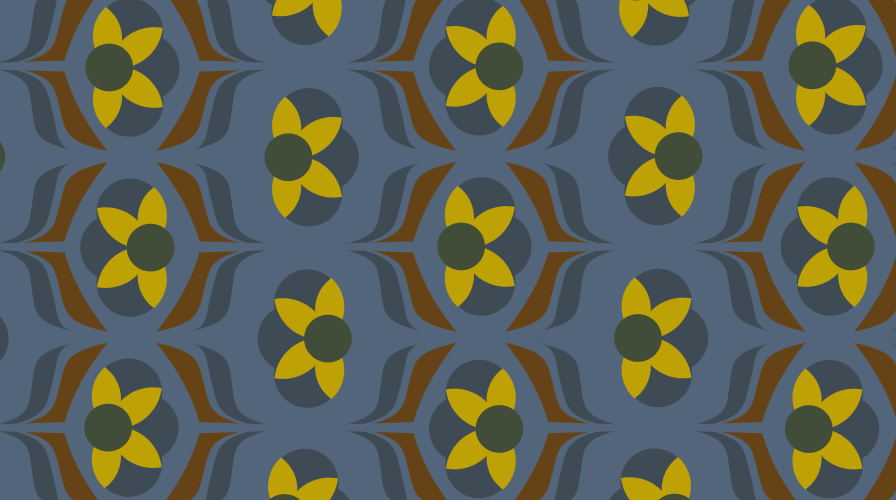
Give the GLSL for this pattern, as a WebGL 2 fragment shader.

```glsl
#version 300 es
precision highp float;
// Half-drop pattern of four-petalled flowers between curling paired leaves.
// Two staggered lattices place the flowers, which face left and right in turn;
// leaves are bands between S-shaped curves, folded about each flower's axes.

uniform vec2 u_resolution;
out vec4 outColor;

// Lengths are in design units: the canvas is UNITS_HIGH tall.
const float UNITS_HIGH = 430.0;
const vec2 PERIOD = vec2(300.0, 155.5);
const vec2 ORIGIN = vec2(113.5, 62.2);
const vec2 JITTER = vec2(3.0, 1.3);

const vec3 GROUND = vec3(0.322, 0.396, 0.480);
const vec3 SLATE = vec3(0.247, 0.294, 0.330);
const vec3 BROWN = vec3(0.400, 0.260, 0.090);
const vec3 YELLOW = vec3(0.740, 0.630, 0.020);
const vec3 GREEN = vec3(0.255, 0.300, 0.225);

const float LOBE_RADIUS = 29.0;
const float LOBE_RISE = 30.5;
const float SIDE_LOBE_X = 14.0;
const vec2 HUB = vec2(-17.5, 0.0);
const float HUB_RADIUS = 20.5;
const vec2 STEEP_TIP = vec2(-3.0, 52.0);
const vec2 FLAT_TIP = vec2(46.0, 34.0);
const float PETAL_HALF_WIDTH = 12.5;

const float LEAF_MID = 37.0;
const float LEAF_HALF = 36.0;
const float LEAF_GAP = 7.0;

float hash(vec2 p) {
    return fract(sin(dot(p, vec2(127.1, 311.7))) * 43758.5453);
}

// Antialiased coverage of a signed distance.
float cover(float d, float pixel) {
    return clamp(0.5 - d / pixel, 0.0, 1.0);
}

// Pointed lens from the origin to tip.
float petal(vec2 p, vec2 tip) {
    float halfLength = 0.5 * length(tip);
    vec2 axis = normalize(tip);
    float along = dot(p, axis) - halfLength;
    float across = abs(dot(p, vec2(-axis.y, axis.x)));
    float radius = (halfLength * halfLength / PETAL_HALF_WIDTH + PETAL_HALF_WIDTH) * 0.5;
    return length(vec2(across + radius - PETAL_HALF_WIDTH, along)) - radius;
}

// Brown and slate leaf distances, for a point folded into one quadrant.
vec2 leaves(vec2 p) {
    float u = (p.y - LEAF_MID) / LEAF_HALF;
    float u4 = u * u * u * u;
    float curve = 62.0 - u * (9.0 + 32.0 * u4);
    float slope = (9.0 + 160.0 * u4) / LEAF_HALF;
    float steep = sqrt(1.0 + slope * slope);
    float inner = 45.0 - u * (19.0 + 5.0 * u);
    float seam = 6.5 - 0.03 * p.x - p.y;

    float brown = max((p.x - curve) / steep, (inner - p.x) / 1.12);
    float nearEdge = curve + LEAF_GAP + (u > 0.0 ? 24.0 * u4 : 0.0);
    float farEdge = curve + 24.0 + 4.0 * u;
    float slate = max(p.x - farEdge, nearEdge - p.x) / steep;
    return max(vec2(brown, slate), vec2(seam));
}

void paintFlower(inout vec3 color, vec2 p, float pixel) {
    vec2 q = vec2(p.x, abs(p.y));
    // Slate backing: upper, lower and side lobes
    float backing = min(length(q - vec2(0.0, LOBE_RISE)),
                        length(q - vec2(SIDE_LOBE_X, 0.0))) - LOBE_RADIUS;
    float petals = min(petal(q - HUB, STEEP_TIP), petal(q - HUB, FLAT_TIP));
    float hub = length(q - HUB) - HUB_RADIUS;
    color = mix(color, SLATE, cover(backing, pixel));
    color = mix(color, YELLOW, cover(petals, pixel));
    color = mix(color, GREEN, cover(hub, pixel));
}

void main() {
    float pixel = UNITS_HIGH / u_resolution.y;
    vec2 p = gl_FragCoord.xy * pixel - ORIGIN;
    vec3 color = GROUND;

    // Leaves frame the first lattice only
    vec2 cell = p - PERIOD * floor(p / PERIOD + 0.5);
    vec2 leaf = leaves(abs(cell));
    color = mix(color, SLATE, cover(leaf.y, pixel));
    color = mix(color, BROWN, cover(leaf.x, pixel));

    // Flowers on both lattices, mirrored in a checker and slightly displaced
    for (int k = 0; k < 2; k++) {
        float lattice = float(k);
        vec2 q = p - 0.5 * lattice * PERIOD;
        vec2 id = floor(q / PERIOD + 0.5);
        vec2 local = q - id * PERIOD;
        vec2 seed = id + 17.0 * lattice;
        local -= JITTER * (2.0 * vec2(hash(seed), hash(seed + 5.3)) - 1.0);
        local.x *= 1.0 - 2.0 * mod(id.x + id.y + lattice, 2.0);
        paintFlower(color, local, pixel);
    }
    outColor = vec4(color, 1.0);
}
```
